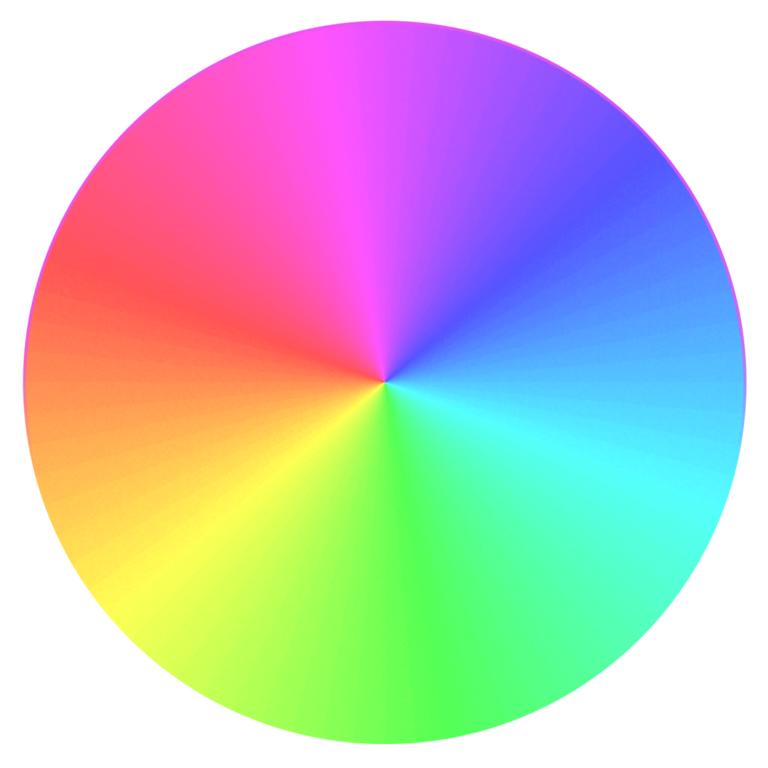
Write a WebGL 1 fragment shader that draws this background.

```glsl
precision highp float;

uniform vec2 u_resolution;

const float TAU = 6.2831853;
const vec2 CENTER = vec2(0.501, 0.502);
const float RADIUS = 0.471;
const float RED_ANGLE = 160.0 / 360.0;
const float FLOOR_LEVEL = 0.33;
const vec3 PAPER = vec3(1.0);
const vec3 RIM = vec3(0.93, 0.32, 0.96);

float hash(vec2 p) {
  return fract(sin(dot(p, vec2(127.1, 311.7))) * 43758.5453);
}

// Fully bright hue with its darkest channel lifted
vec3 pastelHue(float hue, float lowest) {
  vec3 ramp = abs(fract(hue + vec3(0.0, 2.0, 1.0) / 3.0) * 6.0 - 3.0) - 1.0;
  return mix(vec3(lowest), vec3(1.0), clamp(ramp, 0.0, 1.0));
}

// Faint fan of sectors within the smooth hue sweep
float bandedHue(float hue, float sectors, float strength) {
  float stepped = (floor(hue * sectors) + 0.5) / sectors;
  return mix(hue, stepped, strength);
}

// Coverage of a disc with an edge of the given softness
float disc(float dist, float radius, float softness) {
  return 1.0 - smoothstep(radius - softness, radius + softness, dist);
}

void main() {
  float side = min(u_resolution.x, u_resolution.y);
  vec2 uv = (gl_FragCoord.xy - 0.5 * u_resolution) / side + 0.5;
  vec2 offset = uv - CENTER;
  float dist = length(offset);
  float softness = max(1.0 / side, 0.0012);

  // Hue wheel with a fine grain
  float turn = atan(offset.y, offset.x + 1e-6) / TAU;
  float grain = hash(floor(uv * 256.0)) - 0.5;
  float hue = bandedHue(turn - RED_ANGLE, 72.0, 0.35) + grain * 0.005;
  vec3 wheel = pastelHue(hue, FLOOR_LEVEL);

  // Thin magenta rim along the upper arc
  float upperArc = smoothstep(-0.12, 0.08, offset.y);
  float rim = 1.0 - disc(dist, RADIUS - 0.004, softness);
  wheel = mix(wheel, RIM, rim * upperArc * 0.8);

  vec3 color = mix(PAPER, wheel, disc(dist, RADIUS, softness));
  gl_FragColor = vec4(color, 1.0);
}
```
